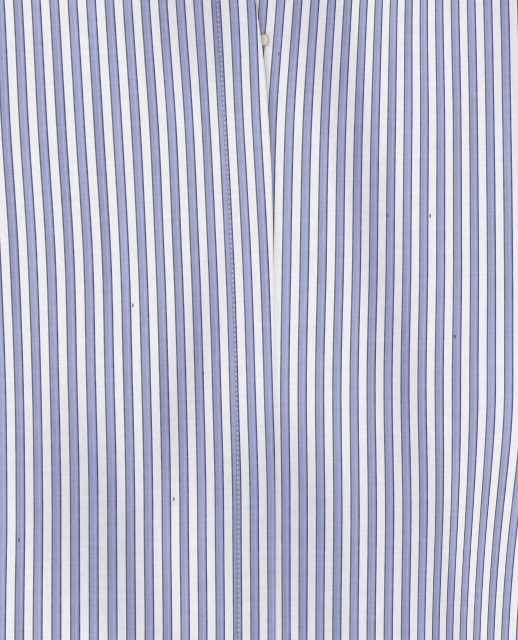
Give the GLSL for this texture, as a Shadertoy shader.

```glsl
// Striped shirt front: blue bands with dark pinstripe edges on white cotton.
// Two panels bend the stripes separately; the left placket overlaps the right
// panel, with a stitched seam, a small button, soft folds and woven grain.

#define PERIOD 0.0332      // stripe spacing, in canvas widths
#define BAND_HALF 0.235    // half width of the blue band, in periods
#define LINE_HALF 0.036    // half width of the dark lines, in periods
#define STITCHES 130.0     // stitches down the seam
#define FOLD_SHADE 0.13    // depth of the soft folds
#define GRAIN 0.055        // strength of the woven grain
#define WHITE vec3(0.93, 0.93, 0.94)
#define BLUE vec3(0.63, 0.65, 0.80)
#define DARK vec3(0.33, 0.33, 0.45)
#define CREAM vec3(0.91, 0.88, 0.76)

float hash(vec2 p) {
    vec3 q = fract(p.xyx * 0.1031);
    q += dot(q, q.yzx + 33.33);
    return fract((q.x + q.y) * q.z);
}

float noise(vec2 p) {
    vec2 i = floor(p), f = fract(p);
    f = f * f * (3.0 - 2.0 * f);
    return mix(mix(hash(i), hash(i + vec2(1, 0)), f.x),
               mix(hash(i + vec2(0, 1)), hash(i + vec2(1, 1)), f.x), f.y);
}

// Coverage of a band around zero with a soft edge of width aa
float band(float d, float halfWidth, float aa) {
    return clamp((halfWidth - abs(d)) / aa + 0.5, 0.0, 1.0);
}

// Centre of the stitched seam and edge of the placket, v runs downward
float seamX(float v) { return 0.416 + 0.041 * sin(min(1.9 * v, 1.57)); }
float placketX(float v) { return 0.492 + 0.04 * (1.0 - exp(-6.0 * v)); }

// Stripe coordinate, whole numbers at the band centres
float leftStripes(vec2 p) {
    float d = p.x - seamX(p.y);
    float spread = 1.0 + 0.05 * smoothstep(0.0, -0.4, d);
    return d / (PERIOD * spread);
}

float rightStripes(vec2 p) {
    float top = (1.0 - p.y) * (1.0 - p.y);
    float lean = 0.022 * top * top * (1.0 - 1.5 * smoothstep(0.6, 1.0, p.x));
    float pull = 0.05 * smoothstep(0.78, 1.02, p.x) * smoothstep(0.6, 1.05, p.y);
    return (p.x - 0.551 - lean + pull) / PERIOD;
}

// One repeat: blue band, faint light thread inside, dark line on each side
vec3 cloth(float s, vec2 p, float aa) {
    float t = fract(s + 0.5) - 0.5;
    float tone = noise(vec2(floor(s + 0.5) * 3.7, p.y * 5.0));
    vec3 blue = BLUE * (0.94 + 0.09 * tone);
    blue = mix(blue, vec3(0.75, 0.76, 0.86), 0.5 * band(t - 0.07, 0.045, aa));
    vec3 col = mix(WHITE, blue, band(t, BAND_HALF, aa));
    float rim = band(abs(t) - BAND_HALF, LINE_HALF, aa);
    float wear = 0.78 + 0.2 * noise(vec2(s, p.y * 140.0));
    return mix(col, DARK, rim * wear * (t > 0.0 ? 1.0 : 0.85));
}

// Smooth folds: wandering vertical waves and one slanted hollow
float folds(vec2 p) {
    float wave = noise(vec2(p.x * 8.0 - p.y * 2.0, p.y * 2.5 + 4.0));
    vec2 q = p - vec2(0.35, 0.62);
    q.x += 0.3 * q.y;
    float hollow = exp(-dot(q * vec2(22.0, 5.0), q * vec2(22.0, 5.0)));
    return 0.65 * smoothstep(0.45, 1.0, wave) + 0.6 * hollow;
}

void mainImage(out vec4 fragColor, in vec2 fragCoord) {
    vec2 p = fragCoord / iResolution.xy;
    p.y = 1.0 - p.y;
    float px = 1.0 / iResolution.x;
    float aa = px / PERIOD;

    // Slight bending of the cloth
    vec2 bent = p;
    bent.x += 0.005 * (noise(p * vec2(6.0, 5.0) + 9.0) - 0.5);

    // Under panel, with the button and the shadow of the placket
    float gap = p.x - placketX(p.y);
    vec3 under = cloth(rightStripes(bent), p, aa);
    vec2 b = (p - vec2(0.509, 0.0625)) * vec2(1.0, iResolution.y / iResolution.x);
    float button = length(b * vec2(1.25, 1.0)) - 0.0115;
    under *= 1.0 - 0.2 * exp(-max(button, 0.0) * 300.0);
    vec3 buttonCol = CREAM * (1.0 - 0.15 * smoothstep(-0.004, 0.0, button));
    under = mix(under, buttonCol, clamp(0.5 - button / px, 0.0, 1.0));
    float depth = mix(0.3, 0.06, smoothstep(0.0, 0.55, p.y));
    under *= 1.0 - depth * exp(-max(gap, 0.0) * 220.0);

    // Upper panel, with the seam ridge and its stitches
    vec3 upper = cloth(leftStripes(bent), p, aa);
    float seam = p.x - seamX(p.y) - 0.003;
    upper *= 1.0 - 0.16 * band(seam + 0.001, 0.0024, px);
    float dash = smoothstep(0.15, 0.35, abs(fract(p.y * STITCHES) - 0.5));
    upper = mix(upper, WHITE, 0.6 * dash * band(seam, 0.0011, px));
    upper *= 1.0 - 0.07 * band(gap + 0.0015, 0.001, px);
    vec3 col = mix(upper, under, clamp(gap / px + 0.5, 0.0, 1.0));

    // Folds, grain along both thread directions, and rare dark slubs
    col *= 1.0 - FOLD_SHADE * folds(p) * vec3(1.0, 0.97, 0.8);
    float grain = noise(p * vec2(300.0, 60.0)) + noise(p * vec2(50.0, 380.0)) - 1.0;
    col *= 1.0 + GRAIN * grain * (1.3 - col.r);
    vec2 cell = p * vec2(14.0, 16.0);
    vec2 id = floor(cell);
    vec2 off = fract(cell) - 0.3 - 0.4 * vec2(hash(id + 5.0), hash(id + 17.0));
    float slub = smoothstep(1.0, 0.4, length(off * vec2(30.0, 14.0)));
    col = mix(col, DARK, 0.7 * slub * step(0.96, hash(id + 31.0)));

    fragColor = vec4(clamp(col, 0.0, 1.0), 1.0);
}
```
